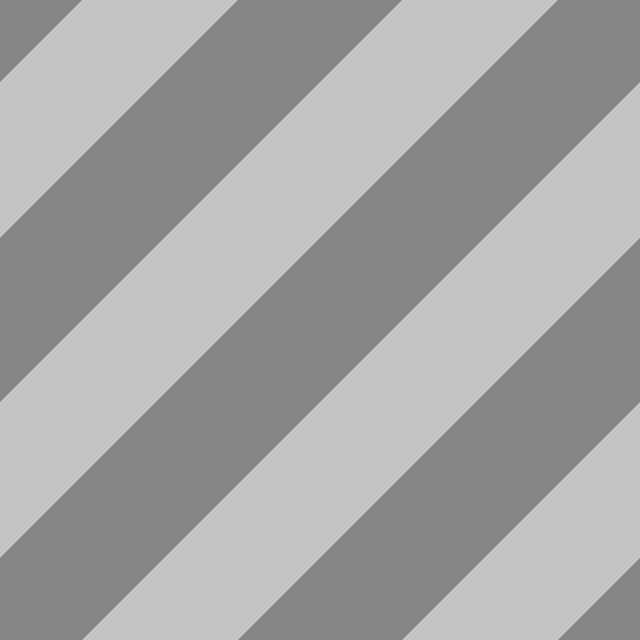
This pattern is drawn by a Shadertoy shader. Its source:

```glsl
// Flat two-tone grey diagonal stripes, rising to the right, tiling seamlessly.

const float REPEATS = 2.0;       // whole stripe pairs across and down
const float DARK_SHARE = 0.513;  // dark part of one stripe pair
const vec3 DARK_GREY = vec3(0.52);
const vec3 LIGHT_GREY = vec3(0.77);

// Signed distance to the dark stripe, in stripe periods; negative inside
float darkStripe(vec2 uv) {
    float phase = REPEATS * (uv.x - uv.y);
    float fromCentre = abs(fract(phase + 0.5) - 0.5);
    return fromCentre - 0.5 * DARK_SHARE;
}

void mainImage(out vec4 fragColor, in vec2 fragCoord) {
    vec2 uv = fragCoord / iResolution.xy;

    // Edge softened over one pixel, measured across the stripe
    float pixelWidth = REPEATS * length(1.0 / iResolution.xy);
    float light = clamp(darkStripe(uv) / pixelWidth + 0.5, 0.0, 1.0);

    fragColor = vec4(mix(DARK_GREY, LIGHT_GREY, light), 1.0);
}
```
